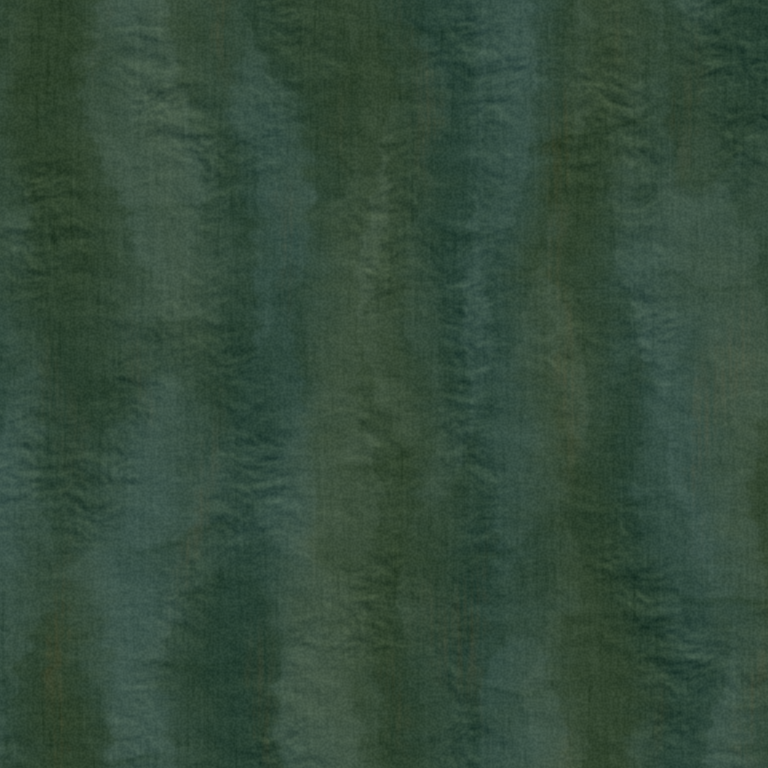
Reproduce this texture procedurally as a WebGL 1 fragment shader.

```glsl
precision highp float;
// Mossy green bark-like cloth: ragged vertical folds, small cross wrinkles and dark creases.
uniform vec2 u_resolution;

float hash(vec2 p) {
  vec3 q = fract(vec3(p.xyx) * 0.1031);
  q += dot(q, q.yzx + 33.33);
  return fract((q.x + q.y) * q.z);
}

vec2 gradient(vec2 cell) {
  float angle = 6.2832 * hash(cell + 57.0);
  return vec2(cos(angle), sin(angle));
}

// Gradient noise, roughly -1 to 1
float noise(vec2 p) {
  vec2 i = floor(p), f = p - i;
  vec2 u = f * f * f * (f * (f * 6.0 - 15.0) + 10.0);
  vec2 e = vec2(1.0, 0.0);
  float low = mix(dot(gradient(i), f), dot(gradient(i + e), f - e), u.x);
  float high = mix(dot(gradient(i + e.yx), f - e.yx), dot(gradient(i + 1.0), f - 1.0), u.x);
  return 1.5 * mix(low, high, u.y);
}

float fbm(vec2 p) {
  float sum = 0.0, amp = 0.6;
  for (int k = 0; k < 4; k++) {
    sum += amp * noise(p);
    p = p * 2.03 + 17.3;
    amp *= 0.55;
  }
  return sum;
}

// Irregular cross wrinkles, wider than tall
float wrinkles(vec2 p) {
  p += 0.014 * vec2(noise(p * 17.0 + 50.0), noise(p * vec2(16.0, 13.0) + 4.0));
  float coarse = noise(p * vec2(17.0, 32.0) + 31.0);
  return coarse + 0.6 * noise(p * vec2(40.0, 68.0) + 70.0) + 0.4 * noise(p * vec2(85.0, 125.0) + 95.0);
}

// Dark curved creases, crisp above and fading below
float creases(vec2 p) {
  float dark = 0.0;
  for (int k = 0; k < 18; k++) {
    float id = float(k);
    vec2 center = vec2(fract(id * 0.618 + 0.2 * hash(vec2(id, 3.0))), (id + hash(vec2(id, 8.0))) / 18.0);
    vec2 d = p - center;
    float halfWidth = mix(0.06, 0.15, hash(vec2(id, 14.0)));
    d.y -= (hash(vec2(id, 21.0)) - 0.4) * 0.6 * d.x + 2.0 * d.x * d.x;
    d.y += 0.012 * noise(p * vec2(14.0, 9.0) + id) + 0.004 * noise(p * 45.0);
    float span = 1.0 - smoothstep(0.35, 1.0, abs(d.x) / halfWidth);
    float line = exp(-d.y * d.y / 0.00002);
    float shade = smoothstep(0.004, -0.004, d.y) * exp(min(d.y, 0.0) * 30.0);
    float strength = mix(0.3, 1.0, hash(vec2(id, 29.0)));
    dark += span * strength * (0.45 * line + 0.6 * shade);
  }
  return min(dark, 1.0);
}

void main() {
  vec2 p = gl_FragCoord.xy / u_resolution;

  // Wavering, ragged outlines of the folds
  vec2 w = p;
  w.x += 0.035 * noise(p * vec2(2.0, 3.2) + 9.0) + 0.014 * fbm(p * vec2(10.0, 13.0) + 40.0);
  w.x += 0.010 * noise(p * vec2(24.0, 60.0) + 22.0);

  // Long folds: broad sway plus two layers of crisper patches
  float broad = 0.24 * cos(6.2832 * (w.x * 4.2 + 0.16)) + 0.4 * noise(w * vec2(7.5, 1.7) + 12.0);
  float patch1 = smoothstep(-0.07, 0.07, noise(w * vec2(8.0, 2.2) + 25.0) + 0.15 * broad);
  float patch2 = smoothstep(-0.08, 0.08, noise(w * vec2(13.0, 3.6) + 46.0));
  float tone = 0.44 + 0.75 * broad + 0.28 * (patch1 - 0.5) + 0.23 * (patch2 - 0.5);
  tone += 0.18 * fbm(p * vec2(14.0, 22.0));
  tone = smoothstep(-0.08, 1.05, tone);

  // Olive and teal stains along the folds
  float warmth = 1.5 * noise(w * vec2(7.0, 1.5) + 63.0) + 0.5 * sin(6.2832 * (w.x * 3.1 - 0.05));
  warmth += 0.35 * fbm(p * vec2(14.0, 9.0) + 80.0) + 0.6 * (0.55 - tone) + 0.25 * (patch2 - 0.5);
  warmth = clamp(warmth, -0.8, 1.0);

  tone -= 0.7 * creases(p) * (0.35 + tone);

  vec3 color = mix(vec3(0.166, 0.257, 0.192), vec3(0.254, 0.343, 0.292), tone);
  color += warmth * vec3(0.015, 0.002, -0.018);

  // Wrinkles lit from above, strongest in patches
  float relief = wrinkles(p) - wrinkles(p - vec2(0.0025, 0.006));
  float patches = smoothstep(-0.15, 0.6, noise(w * vec2(9.0, 4.0) + 91.0));
  color += clamp(relief, -1.1, 1.1) * mix(0.020, 0.062, patches) * vec3(1.0, 1.0, 0.75);

  // Rusty vertical fibres and thin broken streaks
  float fibre = noise(p * vec2(170.0, 11.0) + 110.0);
  float streak = smoothstep(0.35, 0.7, noise(p * vec2(135.0, 14.0) + 160.0));
  float rust = smoothstep(0.3, 0.9, noise(w * vec2(18.0, 3.0) + 140.0));
  color += 0.014 * fibre - 0.018 * streak * (1.0 - 0.5 * tone);
  color += rust * (0.6 + fibre) * vec3(0.025, -0.004, -0.015);

  // Fine grain
  color += 0.030 * noise(p * 287.3 + 5.0) + 0.014 * noise(p * vec2(131.0, 177.0) + 8.0);
  gl_FragColor = vec4(color, 1.0);
}
```
